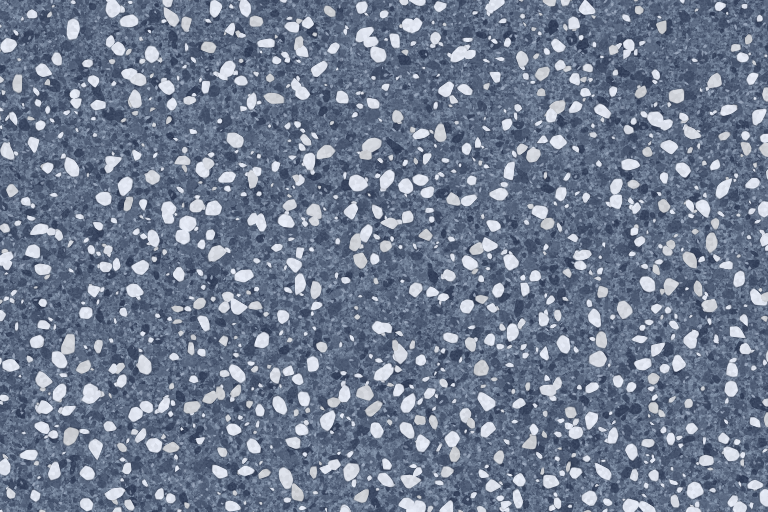
Give the GLSL for this texture, as a WebGL 1 fragment shader.

```glsl
precision highp float;

uniform vec2 u_resolution;

const vec3 DARK_BLUE = vec3(0.22, 0.27, 0.37);
const vec3 SLATE = vec3(0.46, 0.52, 0.61);
const vec3 PALE_GRIT = vec3(0.63, 0.68, 0.76);
const vec3 CHALK = vec3(0.88, 0.90, 0.945);
const vec3 CREAM = vec3(0.80, 0.81, 0.83);
const float TAU = 6.28318;
const int SIDES = 7;

float hash(vec2 cell, float seed) {
  return fract(sin(dot(cell, vec2(127.1, 311.7)) + seed * 74.7) * 43758.5453);
}

// Softly blended cellular noise: each grain has its own random tone.
float grains(vec2 p, float seed) {
  vec2 base = floor(p);
  float total = 0.0;
  float weights = 0.0001;
  for (int y = -1; y <= 1; y++) {
    for (int x = -1; x <= 1; x++) {
      vec2 cell = base + vec2(float(x), float(y));
      vec2 away = p - cell - vec2(hash(cell, seed), hash(cell, seed + 1.0));
      float w = exp(-11.0 * dot(away, away));
      total += w * hash(cell, seed + 2.0);
      weights += w;
    }
  }
  return total / weights;
}

// Distance to an uneven polygon with slightly rounded corners.
float chipDistance(vec2 q, vec2 cell, float size, float seed) {
  float sum = 0.0;
  for (int k = 0; k < SIDES; k++) {
    float side = float(k);
    float angle = TAU * (side + 0.6 * hash(cell, seed + side)) / float(SIDES);
    float reach = size * mix(0.72, 1.2, hash(cell, seed + side + 10.0));
    float along = max(dot(q, vec2(cos(angle), sin(angle))) / reach, 0.0);
    sum += pow(min(along, 8.0), 12.0);
  }
  return (pow(sum + 1e-6, 1.0 / 12.0) - 1.0) * size;
}

// Scattered chips: x is the signed distance, y the tone of the nearest chip.
vec2 scatter(vec2 p, float pitch, vec2 sizes, float stretch, float share, float seed) {
  vec2 g = p / pitch;
  vec2 base = floor(g);
  vec2 nearest = vec2(1.0, 0.0);
  for (int y = -1; y <= 1; y++) {
    for (int x = -1; x <= 1; x++) {
      vec2 cell = base + vec2(float(x), float(y));
      if (hash(cell, seed) < share) {
        vec2 q = g - cell - vec2(hash(cell, seed + 1.0), hash(cell, seed + 2.0));
        float turn = TAU * hash(cell, seed + 3.0);
        float c = cos(turn);
        float s = sin(turn);
        float aspect = mix(1.0, stretch, hash(cell, seed + 4.0));
        q = mat2(c, -s, s, c) * q * vec2(1.0 / aspect, aspect);
        float size = mix(sizes.x, sizes.y, hash(cell, seed + 5.0));
        float d = chipDistance(q, cell, size, seed + 20.0);
        if (d < nearest.x) nearest = vec2(d, hash(cell, seed + 6.0));
      }
    }
  }
  return vec2(nearest.x * pitch, nearest.y);
}

float cover(float d, float blur) {
  return 1.0 - smoothstep(-blur, blur, d);
}

// Broad, faint drifts of dust.
float dust(vec2 p) {
  return sin(p.x * 9.0 + 2.0 * sin(p.y * 7.0)) * sin(p.y * 11.0 + 1.7 * sin(p.x * 8.0 + 1.0));
}

float layDarkChip(float tone, vec2 chip, float grain, float blur) {
  float face = mix(-0.08, 0.6, chip.y) + 0.28 * (grain - 0.5);
  return mix(tone, face, cover(chip.x, blur));
}

vec3 layWhiteChip(vec3 color, vec2 chip, float grain, float blur) {
  vec3 face = mix(CREAM, CHALK, smoothstep(0.0, 0.45, chip.y)) + 0.07 * (grain - 0.5);
  color *= 1.0 - 0.16 * cover(chip.x - 0.0015, 0.002);
  return mix(color, face, cover(chip.x, blur));
}

void main() {
  vec2 p = gl_FragCoord.xy / u_resolution.y;
  float blur = max(0.8 / u_resolution.y, 0.0012);
  float coarse = grains(p * 165.0, 3.0);
  float fine = grains(p * 320.0, 8.0);

  // Gritty binder with dark stones pressed into it
  float tone = 0.66 + 0.75 * (coarse - 0.5) + 0.65 * (fine - 0.5) + 0.07 * dust(p);
  tone = layDarkChip(tone, scatter(p, 0.019, vec2(0.18, 0.38), 1.35, 0.6, 40.0), fine, blur);
  tone = layDarkChip(tone, scatter(p, 0.031, vec2(0.2, 0.42), 1.35, 0.62, 90.0), fine, blur);
  vec3 color = mix(DARK_BLUE, SLATE, clamp(tone, -0.2, 1.5));

  // Pale crumbs
  vec2 crumb = scatter(p, 0.013, vec2(0.12, 0.28), 1.5, 0.3, 140.0);
  color = mix(color, PALE_GRIT, cover(crumb.x, blur) * mix(0.4, 1.0, crumb.y));

  // White stones, small then large
  vec2 small = scatter(p, 0.026, vec2(0.1, 0.25), 1.4, 0.34, 190.0);
  vec2 large = scatter(p, 0.045, vec2(0.18, 0.36), 1.3, 0.62, 240.0);
  color = layWhiteChip(color, small, coarse, blur);
  color = layWhiteChip(color, large, coarse, blur);

  gl_FragColor = vec4(color, 1.0);
}
```
